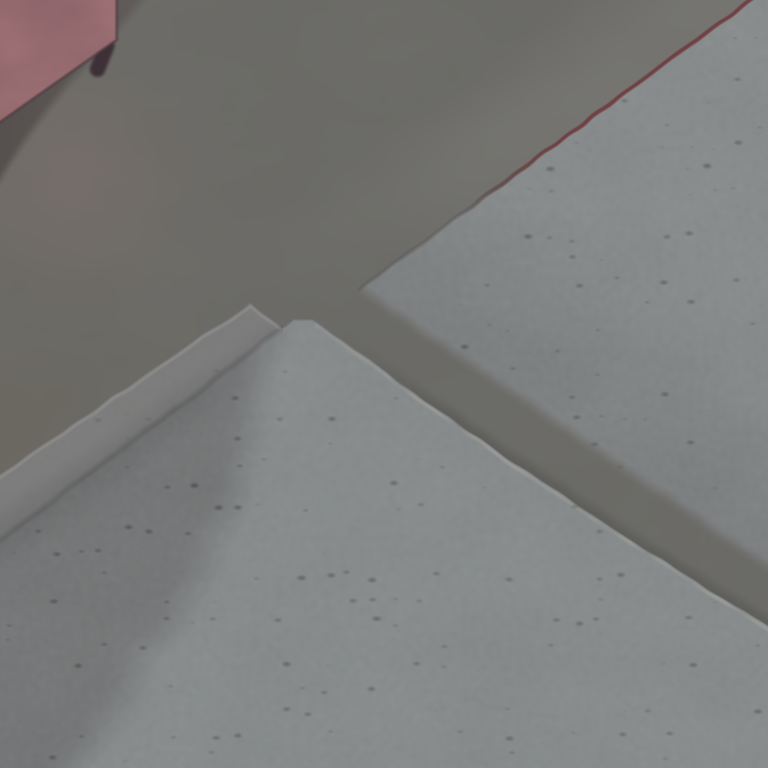
Write a Shadertoy shader that draws this texture.

```glsl
// Worn grey floor slabs meeting at a shadowed groove, with a pink box in the upper left corner.

// Colours
const vec3 FLOOR_COLOR = vec3(0.420, 0.418, 0.402);
const vec3 SLAB_LIT    = vec3(0.530, 0.546, 0.550);
const vec3 SLAB_SHADE  = vec3(0.462, 0.468, 0.470);
const vec3 STRIP_COLOR = vec3(0.485, 0.488, 0.484);
const vec3 BOX_COLOR   = vec3(0.610, 0.435, 0.455);
const vec3 BOX_SHADOW  = vec3(0.335, 0.315, 0.305);
const vec3 FOOT_COLOR  = vec3(0.240, 0.190, 0.215);
const vec3 RED_SEAM    = vec3(0.430, 0.210, 0.225);
const vec3 CHIP_COLOR  = vec3(0.610, 0.620, 0.605);

// Corners, in canvas units
const vec2 SLAB_CORNER = vec2(0.466, 0.622);
const vec2 SEAM_END    = vec2(0.977, 1.000);
const vec2 GROOVE_TOP  = vec2(1.000, 0.258);
const vec2 FRONT_PEAK  = vec2(0.410, 0.581);
const vec2 FRONT_RIGHT = vec2(1.000, 0.184);
const vec2 FRONT_LEFT  = vec2(0.000, 0.297);
const vec2 STRIP_LEFT  = vec2(0.000, 0.382);
const vec2 STRIP_TIP   = vec2(0.326, 0.605);
const vec2 STRIP_END   = vec2(0.368, 0.573);
const vec2 BOX_LEFT    = vec2(0.000, 0.841);
const vec2 BOX_CORNER  = vec2(0.152, 0.948);

const float EDGE_WOBBLE = 0.0035;
const float MOTTLE      = 0.030;
const float GRAIN       = 0.016;
const float SPECK_CELLS = 34.0;

vec2 hash2(vec2 p) {
    vec3 q = fract(p.xyx * vec3(0.1031, 0.1030, 0.0973));
    q += dot(q, q.yzx + 33.33);
    return fract((q.xx + q.yz) * q.zy);
}

float gradientNoise(vec2 p) {
    vec2 i = floor(p), f = fract(p);
    vec2 u = f * f * f * (f * (f * 6.0 - 15.0) + 10.0);
    vec2 o = vec2(0.0, 1.0);
    float a = dot(hash2(i) * 2.0 - 1.0, f);
    float b = dot(hash2(i + o.yx) * 2.0 - 1.0, f - o.yx);
    float c = dot(hash2(i + o) * 2.0 - 1.0, f - o);
    float d = dot(hash2(i + 1.0) * 2.0 - 1.0, f - 1.0);
    return mix(mix(a, b, u.x), mix(c, d, u.x), u.y);
}

float fbm(vec2 p) {
    float sum = 0.0, amp = 0.5;
    for (int i = 0; i < 4; i++) {
        sum += amp * gradientNoise(p);
        p = mat2(1.6, 1.2, -1.2, 1.6) * p + 7.3;
        amp *= 0.5;
    }
    return sum;
}

// Signed distance to the line a-b, positive on its left
float side(vec2 p, vec2 a, vec2 b) {
    vec2 d = normalize(b - a), q = p - a;
    return d.x * q.y - d.y * q.x;
}

float segment(vec2 p, vec2 a, vec2 b) {
    vec2 q = p - a, d = b - a;
    return length(q - d * clamp(dot(q, d) / dot(d, d), 0.0, 1.0));
}

float cover(float d, float soft) { return smoothstep(-soft, soft, d); }

// Small pits scattered one per cell
float specks(vec2 p) {
    vec2 g = p * SPECK_CELLS, cell = floor(g);
    vec2 rnd = hash2(cell + 19.0);
    vec2 q = fract(g) - 0.3 - 0.4 * hash2(cell);
    float size = mix(0.10, 0.24, rnd.y);
    return step(0.74, rnd.x) * rnd.y * smoothstep(size, 0.0, length(q * vec2(0.8, 1.3)));
}

void mainImage(out vec4 fragColor, in vec2 fragCoord) {
    vec2 p = fragCoord / iResolution.xy;
    float aa = max(1.0 / iResolution.y, 0.0016);
    vec2 w = p + EDGE_WOBBLE * vec2(gradientNoise(p * 28.0), gradientNoise(p * 28.0 + 40.0));
    float mottle = fbm(p * vec2(7.0, 10.0));

    // Floor with a pale sheen beside the seam and a faint pink reflection
    float seam = side(w, SLAB_CORNER, SEAM_END);
    vec3 col = FLOOR_COLOR + 0.015 * mottle;
    col += 0.035 * smoothstep(0.16, 0.03, seam) * smoothstep(0.60, 0.85, p.y);
    col += vec3(0.035, 0.010, 0.010) * exp(-60.0 * dot(p - vec2(0.09, 0.77), p - vec2(0.09, 0.77)));
    col -= vec3(0.0, 0.008, 0.018) * smoothstep(0.35, 0.0, p.x) * smoothstep(0.75, 0.45, p.y);

    // Box, its cast shadow and its foot
    float shadowEdge = 0.766 + 1.7 * p.x - 4.5 * p.x * p.x + 11.5 * p.x * p.x * p.x;
    col = mix(col, BOX_SHADOW + 0.25 * p.x, cover(p.y - shadowEdge, 0.014));
    float foot = segment(p, vec2(0.127, 0.910), vec2(0.139, 0.940));
    col = mix(col, FOOT_COLOR, cover(0.010 - foot, 0.004));
    float box = min(BOX_CORNER.x - p.x, side(p, BOX_LEFT, BOX_CORNER));
    col = mix(col, BOX_COLOR * (0.95 + 0.25 * p.x + 0.2 * mottle), cover(box, aa * 1.5));
    col = mix(col, FOOT_COLOR, 0.5 * smoothstep(0.004, 0.0, abs(box)));

    // Rear slab, with a soft edge towards the groove
    float rearEdge = side(w, SLAB_CORNER, GROOVE_TOP);
    float rear = cover(-seam, aa) * cover(rearEdge - 0.004, 0.011);
    vec3 rearColor = mix(SLAB_LIT, SLAB_SHADE, 0.55 * smoothstep(0.26, 0.0, rearEdge));
    vec3 stone = vec3(MOTTLE * mottle + GRAIN * gradientNoise(p * 95.0) - 0.13 * specks(p));
    col = mix(col, rearColor + stone, rear);

    // Seam: dark near the corner, red further up
    float seamLine = smoothstep(0.0042, 0.0008, abs(seam)) * step(SLAB_CORNER.x, p.x);
    float redPart = smoothstep(0.60, 0.74, p.x);
    col = mix(col, mix(BOX_SHADOW, RED_SEAM, redPart), seamLine * mix(0.35, 0.85, smoothstep(0.58, 0.66, p.x)));

    // Narrow strip on the left, darker towards the front slab
    float stripTop = -side(w, STRIP_LEFT, STRIP_TIP);
    float stripEnd = -side(w, STRIP_TIP, STRIP_END);
    float strip = min(stripTop, stripEnd);
    vec3 stripColor = STRIP_COLOR + 0.5 * stone - 0.035 * smoothstep(0.025, 0.065, stripTop);
    col = mix(col, stripColor, cover(strip, aa * 1.3));
    col += 0.05 * smoothstep(0.004, 0.0, abs(strip - 0.003));

    // Front slab, with a curved soft shadow across its left
    float grooveEdge = -side(w, FRONT_PEAK, FRONT_RIGHT) - 0.008 * sin(3.14159 * clamp((p.x - 0.41) / 0.59, 0.0, 1.0));
    float leftEdge = -side(w, FRONT_LEFT, STRIP_END);
    float front = min(min(grooveEdge, leftEdge), 0.583 - w.y);
    float drop = 0.531 - p.y;
    float shadeX = 0.352 - 0.12 * drop - 0.68 * drop * drop;
    float lit = smoothstep(-0.045, 0.035, p.x - shadeX + 0.03 * mottle);
    vec3 frontColor = mix(SLAB_SHADE, SLAB_LIT, lit) + stone;
    frontColor -= 0.03 * smoothstep(0.05, 0.0, leftEdge) * smoothstep(0.40, 0.20, p.x);
    col -= 0.05 * smoothstep(-0.020, 0.0, grooveEdge) * smoothstep(0.42, 0.60, p.x) * (1.0 - cover(front, aa));
    col = mix(col, frontColor, cover(front, aa * 1.5));
    col -= 0.045 * smoothstep(0.007, 0.0, abs(leftEdge)) * step(p.x, STRIP_END.x);

    // Chipped pale rim along the groove
    float rim = smoothstep(0.0045, 0.0, abs(grooveEdge - 0.003)) * step(FRONT_PEAK.x, p.x);
    col = mix(col, CHIP_COLOR, rim * clamp(0.45 + 1.2 * gradientNoise(p * 24.0), 0.0, 0.8));

    fragColor = vec4(col, 1.0);
}
```
